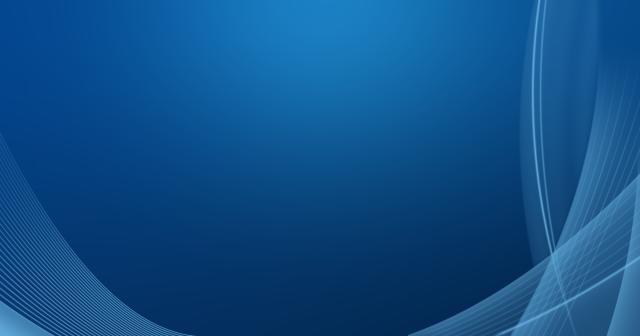
A WebGL 2 fragment shader for this background:

```glsl
#version 300 es
precision highp float;
// Deep blue gradient with a top glow, fine contour lines at lower left and sheer ribbons at right.

#define GLOW_RADIUS 0.53
#define CONTOURS 26.0
#define STRANDS 7
#define HAIR 0.0022
#define EDGE 0.004
#define ICE vec3(0.44, 0.74, 0.92)
#define STEEL vec3(0.25, 0.52, 0.72)

uniform vec2 u_resolution;
out vec4 outColor;

// Soft thin stroke around distance zero
float stroke(float d, float width) {
    float w = max(width, 0.7 / u_resolution.y);
    return exp(-d * d / (w * w));
}

// Sheet with a sharp edge at zero that fades inward
float sheet(float d, float fade) {
    return smoothstep(-EDGE, EDGE, d) * exp(-max(d, 0.0) / fade);
}

// Quadratic curve a + b*t + c*t*t
float curve(float t, float a, float b, float c) {
    return a + t * (b + c * t);
}

vec3 backdrop(vec2 uv, vec2 p) {
    vec3 low = mix(vec3(0.015, 0.20, 0.41), vec3(0.005, 0.13, 0.27), uv.x);
    vec3 high = mix(vec3(0.008, 0.27, 0.56), vec3(0.02, 0.28, 0.53), uv.x);
    vec2 g = (p - vec2(0.965, 1.02)) / GLOW_RADIUS;
    return mix(low, high, smoothstep(-0.1, 1.0, uv.y))
         + vec3(0.09, 0.23, 0.22) * exp(-dot(g, g));
}

// Family of curves interpolated between an inner and an outer arc
vec3 addContours(vec3 col, vec2 p) {
    float inner = curve(p.x, 0.104, -0.72, 0.45);
    float outer = curve(p.x, 0.604, -1.97, 1.6);
    float t = (p.y - inner) / (outer - inner);
    float phase = t * CONTOURS;
    float density = max(length(vec2(dFdx(phase), dFdy(phase))) * u_resolution.y, 1.0);
    float d = abs(fract(phase + 0.5) - 0.5) / density;
    float area = smoothstep(-0.02, 0.0, t) * (1.0 - smoothstep(1.0, 1.02, t))
               * (1.0 - smoothstep(0.58, 0.61, p.x));
    float strength = mix(0.55, 0.12, smoothstep(0.05, 0.55, p.y));
    col = mix(col, STEEL, area * 0.05);
    col = mix(col, ICE, area * strength * stroke(d, HAIR * 0.8));
    float corner = smoothstep(EDGE, -EDGE, p.y - inner) * (1.0 - smoothstep(0.15, 0.25, p.x));
    return mix(col, ICE, corner * (0.55 + 0.3 * smoothstep(0.0, 0.1, inner - p.y)));
}

vec3 addRibbons(vec3 col, vec2 p) {
    // Shared edges: tall veil, rising band, wide sweep and right-hand fold
    float veil = p.x - curve(p.y - 0.6, 1.547, 0.0, 0.27);
    float rise = p.x - curve(p.y, 1.52, 0.6, -0.34);
    float sx = p.x - 1.213;
    float sweep = (curve(sx, 0.0, 0.35, 0.5) - p.y) * 0.8;
    float lx = p.x - 1.473;
    float lower = (curve(lx, 0.0, 0.41, 0.31) - p.y) * 0.85;
    float fold = p.x - curve(p.y, 1.807, 0.33, -0.29);
    float above = smoothstep(0.01, -0.01, sweep);
    float inSweep = smoothstep(-EDGE, EDGE, sweep) * step(0.0, sx);

    // Tall veil with faint vertical bands
    float veilMask = smoothstep(-EDGE, EDGE, veil) * smoothstep(0.015, -0.015, rise) * above;
    float bands = 0.22 + 0.05 * sin(veil * 75.0) + 0.16 * exp(-pow((veil - 0.05) / 0.03, 2.0));
    col = mix(col, STEEL, veilMask * bands * mix(0.75, 1.1, p.y));
    float vy = p.y - 0.72;
    float fadeDown = smoothstep(-0.1, 0.35, p.y);
    col = mix(col, ICE, 0.75 * fadeDown * stroke(p.x - curve(vy, 1.586, 0.0, 0.25), 0.0035));
    col = mix(col, ICE, 0.45 * fadeDown * stroke(p.x - curve(vy, 1.609, 0.0, 0.2), 0.003));

    // Rising band, brightest where it narrows
    float right = curve(p.y, 1.62, 0.33, 0.04) - p.x;
    float bandMask = smoothstep(-EDGE, EDGE, rise);
    float height = 1.0 - smoothstep(0.45, 0.9, p.y);
    col = mix(col, STEEL, bandMask * height * 0.3);
    col = mix(col, ICE, sheet(rise, 0.06) * height * 0.4);
    col = mix(col, STEEL, bandMask * smoothstep(-0.03, 0.03, right) * height * 0.25);

    // Fan of strands spreading from the rising edge
    for (int i = 0; i < STRANDS; i++) {
        float k = float(i) / float(STRANDS - 1);
        float x = curve(p.y, 1.53 + 0.13 * k, 0.6 - 0.12 * k, -0.32 + 0.25 * k);
        col = mix(col, ICE, (0.12 + 0.16 * fract(k * 2.7)) * height * stroke(p.x - x, HAIR));
    }

    // Wide sweep and its trailing strands
    float start = smoothstep(0.0, 0.12, sx);
    col = mix(col, STEEL, inSweep * 0.2 * start);
    col = mix(col, ICE, step(0.0, sx) * sheet(sweep, 0.05) * 0.42);
    col = mix(col, ICE, step(0.0, sx) * 0.3 * stroke(sweep, HAIR));
    for (int i = 1; i < STRANDS; i++) {
        float k = float(i) / float(STRANDS);
        float d = mix(sweep, lower, k);
        col = mix(col, ICE, start * 0.16 * stroke(d, HAIR));
    }
    float lowerOn = smoothstep(-0.02, 0.03, lx);
    col = mix(col, ICE, lowerOn * (0.6 * stroke(lower, 0.004) + 0.16 * sheet(lower, 0.035)));

    // Right-hand fold
    float foldTop = 1.0 - smoothstep(0.3, 0.6, p.y);
    col = mix(col, ICE, foldTop * (0.5 * sheet(fold, 0.07) + 0.2 * stroke(fold, HAIR)));
    return col;
}

void main() {
    vec2 uv = gl_FragCoord.xy / u_resolution;
    vec2 p = vec2(uv.x * 1.905, uv.y);
    vec3 col = backdrop(uv, p);
    col = addContours(col, p);
    col = addRibbons(col, p);
    outColor = vec4(clamp(col, 0.0, 1.0), 1.0);
}
```
